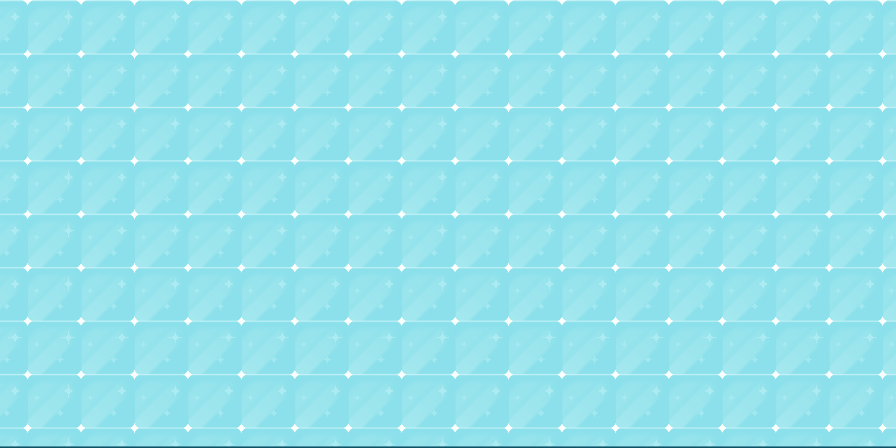
Write a WebGL 1 fragment shader that draws this pattern.

```glsl
precision highp float;
// Pale aqua glass tiles with diagonal sheen, faint sparkles and white corner stars.

uniform vec2 u_resolution;

// Soft coverage of the inside of a shape at signed distance d.
float fill(float d, float blur) {
  return 1.0 - smoothstep(-blur, blur, d);
}

// Four-pointed star; a lower power gives thinner arms.
float star(vec2 p, float radius, float power, float blur) {
  vec2 a = pow(abs(p) + 0.0001, vec2(power));
  return fill(pow(a.x + a.y, 1.0 / power) - radius, blur);
}

// Soft band of t between two limits.
float band(float t, float start, float end, float blur) {
  return smoothstep(start - blur, start + blur, t)
       * (1.0 - smoothstep(end - blur, end + blur, t));
}

void main() {
  vec2 p = gl_FragCoord.xy / u_resolution.y;

  // Tile space: x runs right, y runs down, corner stars on whole numbers.
  vec2 grid = vec2(p.x, 1.0 - p.y) * 8.384 - vec2(0.517, 0.011);
  vec2 tile = fract(grid);
  vec2 corner = fract(grid + 0.5) - 0.5;
  float px = 8.384 / u_resolution.y;
  float blur = 0.9 * px;

  // Diagonal sheen, brighter toward the lower left.
  float diagonal = tile.x + tile.y;
  float fall = clamp(0.5 + 0.6 * (tile.y - tile.x), 0.0, 1.0);
  float sheen = band(diagonal, 0.32, 1.27, 0.05) * mix(0.10, 0.34, fall);
  sheen += band(diagonal, 0.40, 0.72, 0.05) * 0.12;
  sheen += band(diagonal, 0.86, 1.25, 0.04) * mix(0.14, 0.36, fall);
  sheen *= 1.0 - smoothstep(0.68, 0.92, tile.x);
  sheen *= smoothstep(0.06, 0.20, tile.y);
  sheen *= smoothstep(0.0, px, tile.x);
  vec3 color = mix(vec3(0.548, 0.88, 0.92), vec3(0.68, 0.918, 0.943), sheen);

  // Faint sparkles inside each tile.
  float sparkle = star(tile - vec2(0.765, 0.305), 0.135, 0.5, blur);
  sparkle = max(sparkle, 0.8 * star(tile - vec2(0.61, 0.72), 0.09, 0.55, blur));
  sparkle = max(sparkle, 0.7 * star(tile - vec2(0.17, 0.43), 0.075, 0.55, blur));
  color = mix(color, vec3(0.71, 0.935, 0.955), 0.7 * sparkle);

  // Horizontal rules and corner stars.
  float rule = fill(abs(corner.y) - 0.010, blur);
  color = mix(color, vec3(0.83, 0.965, 0.98), 0.8 * rule);
  color = mix(color, vec3(0.98, 0.995, 0.99), star(corner, 0.09, 0.75, blur));

  // Dark teal strip along the bottom edge.
  float strip = clamp((0.0035 - p.y) * u_resolution.y + 0.5, 0.0, 1.0);
  color = mix(color, vec3(0.06, 0.32, 0.40), strip);

  gl_FragColor = vec4(color, 1.0);
}
```
